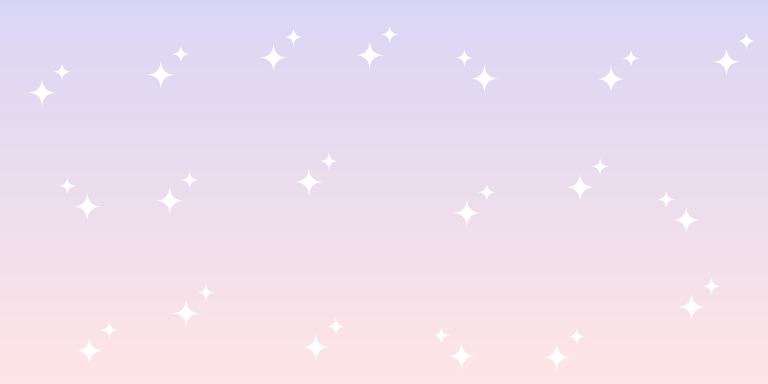
This background is drawn by a Shadertoy shader. Its source:

```glsl
#define TOP_COLOR vec3(0.851, 0.839, 0.961)
#define BOTTOM_COLOR vec3(1.0, 0.897, 0.901)
#define STAR_COLOR vec3(1.0)
#define BIG_RADIUS 0.040
#define SMALL_RADIUS 0.026
#define PAIR_OFFSET vec2(0.052, 0.054)
#define ROWS 3
#define ROW_START 0.137
#define ROW_STEP 0.327
#define JITTER vec2(0.40, 0.15)
#define MIRROR_SHARE 0.21

vec2 hash2(float n) {
    vec3 p = fract(vec3(n + 1.7) * vec3(0.1031, 0.1030, 0.0973));
    p += dot(p, p.yzx + 33.33);
    return fract((p.xx + p.yz) * p.zy);
}

// Coverage of a concave four-pointed star, sqrt|x| + sqrt|y| < sqrt(radius)
float star(vec2 p, float radius, float pixel) {
    p = abs(p);
    float along = max(p.x, p.y);
    float across = min(p.x, p.y);
    float root = max(sqrt(radius) - sqrt(along), 0.0);
    float halfWidth = root * root;

    // Overlap of the pixel span with the arm keeps thin tips smooth
    float upper = min(halfWidth, across + 0.5 * pixel);
    float lower = max(-halfWidth, across - 0.5 * pixel);
    return clamp((upper - lower) / pixel, 0.0, 1.0);
}

// A large star with a small companion above it, to the right or left
float starPair(vec2 p, float side, float pixel) {
    vec2 companion = PAIR_OFFSET * vec2(side, 1.0);
    return max(star(p, BIG_RADIUS, pixel),
               star(p - companion, SMALL_RADIUS, pixel));
}

void mainImage(out vec4 fragColor, in vec2 fragCoord) {
    float pixel = 1.0 / iResolution.y;
    float aspect = iResolution.x * pixel;
    vec2 uv = fragCoord * pixel;

    // Vertical gradient
    vec3 color = mix(BOTTOM_COLOR, TOP_COLOR, uv.y);

    // Jittered rows of star pairs, the top row slightly denser
    float coverage = 0.0;
    float index = 0.0;
    for (int row = 0; row < ROWS; row++) {
        int columns = row == ROWS - 1 ? 7 : 6;
        float spacing = aspect / float(columns);
        for (int column = 0; column < columns; column++) {
            vec2 jitter = (hash2(index) - 0.5) * JITTER;
            vec2 center = vec2((float(column) + 0.5 + jitter.x) * spacing,
                               ROW_START + float(row) * ROW_STEP + jitter.y);
            float side = fract(index * 0.618 + 0.3) < MIRROR_SHARE ? -1.0 : 1.0;
            coverage = max(coverage, starPair(uv - center, side, pixel));
            index += 1.0;
        }
    }

    fragColor = vec4(mix(color, STAR_COLOR, coverage), 1.0);
}
```
